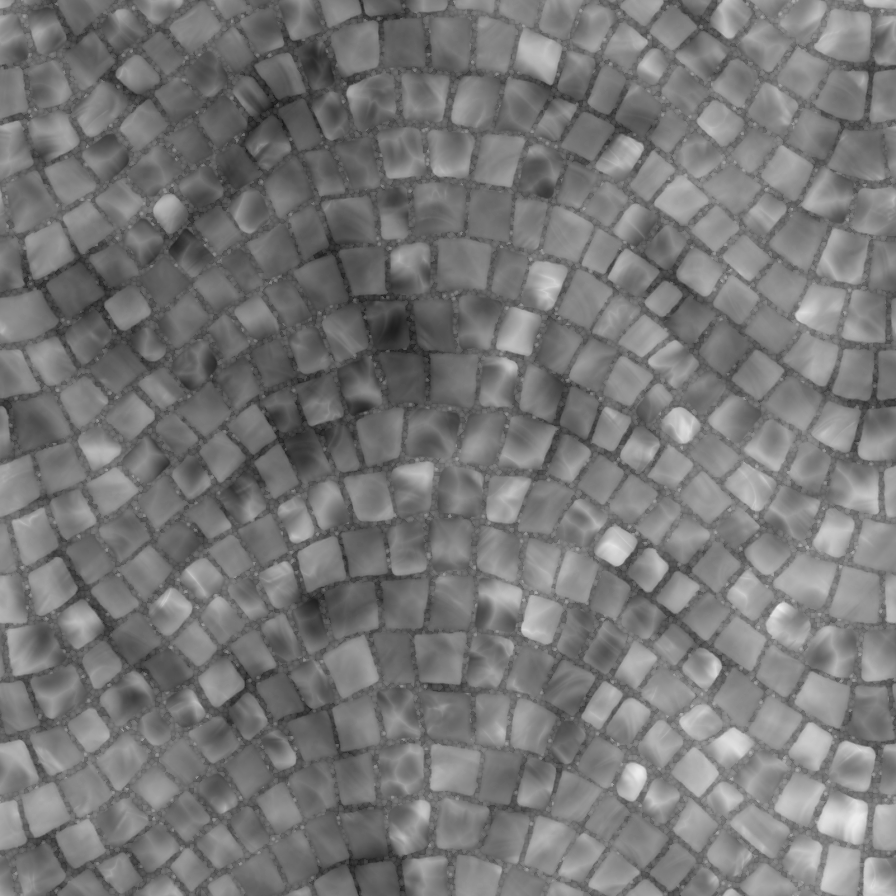
Write a three.js fragment shader that draws this texture.

```glsl
#define ROWS 16.0
#define COLS 24.0
#define RISE 0.125
#define CROWN 0.485
#define JOINT 0.0032
#define JITTER 0.27
#define STONE_TONE 0.515
#define GROUT_TONE 0.4
#define STONE_VARIATION 0.13
#define BLOTCH 0.32
#define GRAINS 190.0
#define TAU 6.283185

varying vec2 vUv;

float hash(vec2 p) {
  p = fract(p * vec2(0.1031, 0.1137));
  p += dot(p, p.yx + 33.33);
  return fract((p.x + p.y) * p.x * 17.31);
}

vec2 hash2(vec2 p) {
  return vec2(hash(p + 11.7), hash(p.yx + 53.1));
}

// Tiling cellular noise: nearest distance and cell value
vec2 cellular(vec2 p, float period) {
  vec2 cell = floor(p);
  vec2 nearest = vec2(9.0, 0.0);
  for (int j = -1; j <= 1; j++) {
    for (int i = -1; i <= 1; i++) {
      vec2 c = cell + vec2(float(i), float(j));
      vec2 id = floor(mod(c + 0.5, period));
      float d = length(c + hash2(id) - p);
      if (d < nearest.x) nearest = vec2(d, hash(id + 7.3));
    }
  }
  return nearest;
}

// Tiling layered sines, each layer bending the next
float clouds(vec2 p, float frequency) {
  vec2 q = p * TAU;
  float sum = 0.0, amp = 0.62;
  for (int i = 0; i < 4; i++) {
    float k = float(i) * 1.9;
    q += 0.85 / frequency * sin(frequency * q.yx + vec2(k, k + 2.3));
    sum += amp * sin(frequency * q.x + k) * sin(frequency * q.y + 2.0 * k);
    frequency = floor(frequency * 1.7 + 0.5);
    amp *= 0.55;
  }
  return sum;
}

// Slanted, irregular joint at the left of a stone
float jointAt(float col, float row, float v) {
  vec2 id = floor(mod(vec2(col, row) + 0.5, vec2(COLS, ROWS)));
  return col + JITTER * (hash(id + 3.0) - 0.5) + 0.24 * (hash(id + 37.0) - 0.5) * v;
}

void main() {
  vec2 p = vUv;
  vec2 w = p + 0.003 * sin(TAU * vec2(5.0 * p.y + 2.0 * p.x, 7.0 * p.x + 3.0 * p.y));

  // Stacked arches with a flat crown and a tight valley
  float x = w.x - CROWN;
  float t = TAU * x;
  float arch = RISE * (cos(t) - 0.12 * cos(2.0 * t));
  float slope = -TAU * RISE * (sin(t) - 0.24 * sin(2.0 * t));
  float squeeze = inversesqrt(1.0 + slope * slope);
  float rowPos = (w.y - arch) * ROWS;
  float row = floor(rowPos);
  float v = rowPos - row - 0.5;

  // Stones along the arch, with joints square to its curve
  float foot = x + v / ROWS * slope * squeeze * squeeze;
  float steep = 0.5 * TAU * RISE * TAU * RISE;
  float along = foot - steep / (1.0 + steep) * sin(2.0 * TAU * foot) / (2.0 * TAU);
  float rowId = floor(mod(row + 0.5, ROWS));
  float u = along * COLS + hash(vec2(rowId, 91.0));
  float col = floor(u);
  if (u < jointAt(col, row, v)) col -= 1.0;
  else if (u > jointAt(col + 1.0, row, v)) col += 1.0;
  float left = jointAt(col, row, v);
  float right = jointAt(col + 1.0, row, v);
  vec2 id = floor(mod(vec2(col, row) + 0.5, vec2(COLS, ROWS)));
  vec2 rnd = hash2(id);
  vec2 rnd2 = hash2(id + 61.0);

  // Rounded, chipped stone outline
  vec2 size = squeeze * vec2((1.0 + steep) / COLS, 1.0 / ROWS);
  float tilt = 0.16 * (rnd.x - 0.5) * (u - 0.5 * (left + right));
  vec2 low = vec2(u - left, v + 0.5 + tilt) * size - JOINT * (0.5 + rnd);
  vec2 high = vec2(right - u, 0.5 - v - tilt) * size - JOINT * (0.5 + rnd2);
  vec2 inset = min(low, high);
  float radius = mix(0.004, 0.013, rnd2.x * rnd2.y);
  float edge = radius - length(max(radius - inset, 0.0));
  edge += 0.0009 * clouds(p, 29.0);
  float stoneMask = smoothstep(-0.0012, 0.0016, edge);

  // Broad light and dark weathering
  float patches = clouds(p + vec2(0.13, 0.41), 3.0);
  float broad = 0.065 * cos(TAU * (p.x - 0.82));
  broad += 0.03 * cos(TAU * (p.y - 0.2)) + 0.095 * patches;

  // Mottled stone face with pale streaks
  vec2 face = p + rnd;
  float mottle = clouds(face, 6.0);
  vec2 spots = cellular(face * 25.0 + 0.35 * mottle, 25.0);
  float worn = rnd2.x * rnd2.x;
  float streak = pow(1.0 - min(abs(clouds(face.yx, 7.0)), 1.0), 4.0);
  float stone = STONE_TONE + STONE_VARIATION * (rnd.y - 0.5) + 0.075 * mottle;
  stone += BLOTCH * (0.2 + worn) * (smoothstep(0.0, 0.9, spots.x) - 0.5);
  stone += 0.15 * streak * smoothstep(0.35, 0.9, rnd2.y) * smoothstep(-0.2, 0.6, mottle);
  stone *= mix(0.92, 1.0, smoothstep(0.0, 0.006, edge));

  // Fine gravel in the joints, with a few pale pebbles
  vec2 grain = cellular(p * GRAINS, GRAINS);
  float grout = GROUT_TONE + 0.11 * (grain.y - 0.5) - 0.09 * (grain.x - 0.4);
  grout += 0.08 * step(0.94, grain.y) * smoothstep(0.5, 0.2, grain.x);
  grout -= 0.08 * smoothstep(0.0, 0.7, -patches);
  stone += 0.012 * (grain.y - 0.5);

  float tone = mix(grout, stone, stoneMask) + broad * mix(0.85, 1.15, stoneMask);
  gl_FragColor = vec4(vec3(clamp(tone, 0.1, 0.92)), 1.0);
}
```
